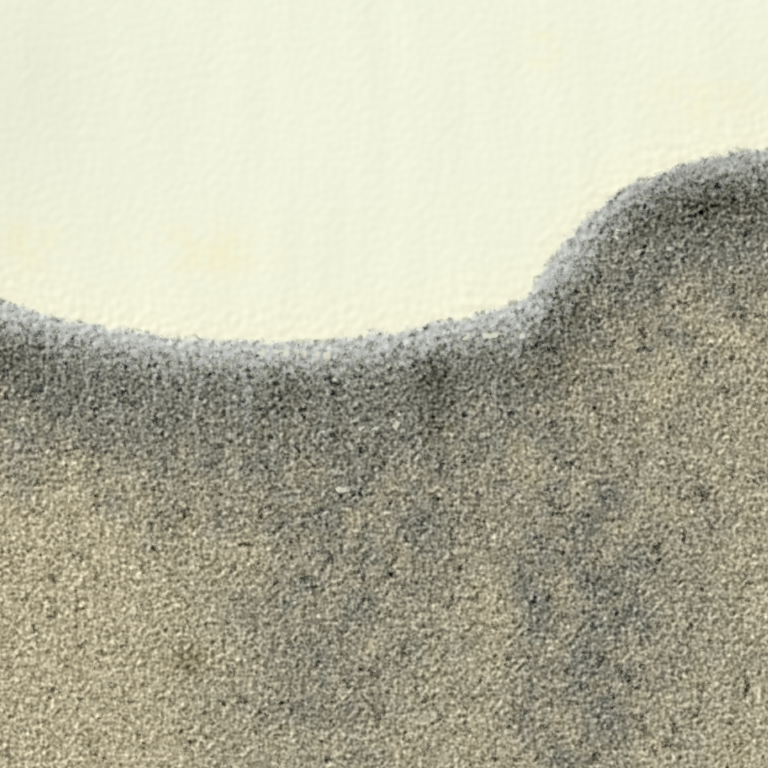
A Shadertoy shader for this texture:

```glsl
vec2 hashGradient(vec2 cell) {
    vec3 h = fract(cell.xyx * vec3(0.1031, 0.1030, 0.0973));
    h += dot(h, h.yzx + 33.33);
    return 2.0 * fract((h.xx + h.yz) * h.zy) - 1.0;
}

float gradientNoise(vec2 p) {
    vec2 i = floor(p), f = fract(p);
    vec2 u = f * f * f * (f * (f * 6.0 - 15.0) + 10.0);
    vec2 e = vec2(1.0, 0.0);
    float bottom = mix(dot(hashGradient(i), f), dot(hashGradient(i + e), f - e), u.x);
    float top = mix(dot(hashGradient(i + e.yx), f - e.yx), dot(hashGradient(i + 1.0), f - 1.0), u.x);
    return mix(bottom, top, u.y);
}

float fbm(vec2 p, int octaves) {
    float sum = 0.0, amplitude = 1.0;
    for (int i = 0; i < octaves; i++) {
        sum += amplitude * gradientNoise(p);
        p = mat2(1.6, 1.2, -1.2, 1.6) * p + 17.3;
        amplitude *= 0.6;
    }
    return sum;
}

float relief(vec2 p) {
    return gradientNoise(p) - gradientNoise(p + vec2(-0.35, 0.35));
}

float blob(vec2 p, vec2 center, vec2 radius) {
    vec2 q = (p - center) / radius;
    return exp(-dot(q, q));
}

float scratch(vec2 p, vec2 a, vec2 b, float width) {
    p += 0.006 * vec2(gradientNoise(p * 60.0), gradientNoise(p * 60.0 + 7.0));
    vec2 ab = b - a;
    float t = clamp(dot(p - a, ab) / dot(ab, ab), 0.0, 1.0);
    float ragged = smoothstep(-0.1, 0.2, gradientNoise(p * 95.0));
    return ragged * (1.0 - smoothstep(0.2 * width, width, length(p - a - t * ab)));
}

// Paint boundary: a shallow bowl, then a rounded hill
float paintEdge(float x) {
    float fromLow = min(x, 0.685) - 0.35;
    float bowl = 0.556 + mix(0.44, 0.50, step(0.0, fromLow)) * fromLow * fromLow;
    return bowl + 0.208 * (1.0 - exp(-max(x - 0.685, 0.0) / 0.11));
}

vec3 paintColor(vec2 p, float depth) {
    vec3 color = mix(vec3(0.94, 0.95, 0.868), vec3(0.952, 0.95, 0.85), exp(depth * 9.0));
    float yellow = blob(p, vec2(0.27, 0.68), vec2(0.08, 0.035)) + blob(p, vec2(0.04, 0.68), vec2(0.04, 0.03))
                 + blob(p, vec2(0.71, 0.93), vec2(0.05, 0.03)) + blob(p, vec2(0.92, 0.88), vec2(0.06, 0.03));
    yellow *= clamp(0.5 + 1.6 * fbm(p * 22.0, 4), 0.0, 1.4);
    color += yellow * vec3(0.008, -0.008, -0.05);
    color += 0.012 * fbm(p * vec2(24.0, 4.0), 3);
    color += (0.02 + 0.05 * exp(depth * 35.0)) * relief(p * 95.0);
    return color - 0.025 * blob(p, vec2(0.0, 0.88), vec2(0.16, 0.2));
}

vec3 wallColor(vec2 p, float depth) {
    // Broad weathering
    float blotch = fbm(p * 17.0, 5);
    float dry = smoothstep(0.07, 0.30, depth + 0.1 * blotch);
    float damp = 0.62 * blob(p, vec2(0.75, 0.15), vec2(0.12, 0.28))
               + 0.55 * blob(p, vec2(0.50, 0.32), vec2(0.22, 0.18))
               + 0.48 * blob(p, vec2(0.42, 0.07), vec2(0.14, 0.19))
               + 0.32 * blob(p, vec2(0.92, 0.35), vec2(0.18, 0.45));
    damp -= 0.35 * blob(p, vec2(0.64, 0.21), vec2(0.04, 0.12));
    dry *= 1.0 - clamp(damp * (1.0 - blotch), 0.0, 1.0);
    vec3 color = mix(vec3(0.48, 0.48, 0.435), vec3(0.695, 0.66, 0.55), dry);

    // Dark stains
    float stain = 0.14 * blob(p, vec2(0.90, 0.745), vec2(0.11, 0.045))
                + 0.09 * blob(p, vec2(0.72, 0.57), vec2(0.045, 0.07))
                + 0.13 * blob(p, vec2(0.565, 0.50), vec2(0.022, 0.075))
                + 0.08 * blob(p, vec2(0.37, 0.46), vec2(0.022, 0.09))
                + 0.05 * blob(p, vec2(0.02, 0.52), vec2(0.05, 0.06))
                + 0.11 * blob(p, vec2(0.225, 0.315), vec2(0.016))
                + 0.10 * blob(p, vec2(0.24, 0.14), vec2(0.025));
    color -= stain * (1.0 + 0.9 * blotch);

    // Pale drips
    float drips = smoothstep(0.05, 0.5, fbm(vec2(p.x * 48.0, p.y * 4.0), 3));
    drips *= smoothstep(0.02, 0.06, depth) * (1.0 - smoothstep(0.1, 0.24, depth));
    color += drips * (1.0 - smoothstep(0.66, 0.74, p.x)) * vec3(0.09, 0.095, 0.105);

    // Mottling, sandy grain and pits
    color += 0.085 * fbm(p * 38.0, 4);
    float grain = 0.26 * gradientNoise(p * 125.0 + 40.0) + 0.28 * gradientNoise(p * 215.0) + 0.23 * relief(p * 145.0);
    color += grain * vec3(1.0, 0.98, 0.92);
    float pits = smoothstep(0.22, 0.6, fbm(p * 52.0 + 9.0, 4));
    return color - 0.2 * pits * vec3(1.0, 0.96, 0.85);
}

void mainImage(out vec4 fragColor, in vec2 fragCoord) {
    vec2 p = fragCoord / iResolution.xy;
    float depth = paintEdge(p.x) - p.y + 0.008 * fbm(p * 30.0, 5);
    float steepness = 1.0 + 0.8 * blob(p, vec2(0.73, p.y), vec2(0.05, 1.0));
    float edgeDepth = depth / steepness;

    // Speckled whitewash thins out below the boundary
    vec3 wall = wallColor(p, depth);
    float speckle = fbm(p * 90.0, 3);
    float fade = 1.0 - smoothstep(-0.005, 0.065, edgeDepth + 0.05 * speckle);
    fade *= mix(0.95, 0.7, smoothstep(0.7, 0.9, p.x));
    vec3 whitewash = vec3(0.82, 0.835, 0.815) + 0.2 * relief(p * 110.0) + 0.1 * speckle;
    wall = mix(wall, whitewash, fade);

    // Chipped pale scratches
    float chips = scratch(p, vec2(0.42, 0.357), vec2(0.46, 0.366), 0.006)
                + scratch(p, vec2(0.47, 0.442), vec2(0.49, 0.443), 0.005)
                + scratch(p, vec2(0.515, 0.44), vec2(0.52, 0.46), 0.006)
                + scratch(p, vec2(0.60, 0.563), vec2(0.68, 0.564), 0.006)
                + scratch(p, vec2(0.33, 0.543), vec2(0.44, 0.536), 0.006)
                + 0.6 * scratch(p, vec2(0.77, 0.66), vec2(0.89, 0.68), 0.004)
                + scratch(p, vec2(0.802, 0.69), vec2(0.805, 0.70), 0.005);
    wall = mix(wall, vec3(0.88, 0.88, 0.8), min(chips, 1.0) * 0.8);

    // Crumbling paint lip
    vec3 color = mix(paintColor(p, min(depth, 0.0)), wall, smoothstep(-0.004, 0.007, edgeDepth + 0.006 * speckle));
    float lip = exp(-pow((edgeDepth - 0.002) / 0.004, 2.0));
    color -= 0.2 * lip * smoothstep(0.0, 0.5, fbm(p * 80.0, 2));
    fragColor = vec4(clamp(color, 0.0, 1.0), 1.0);
}
```
